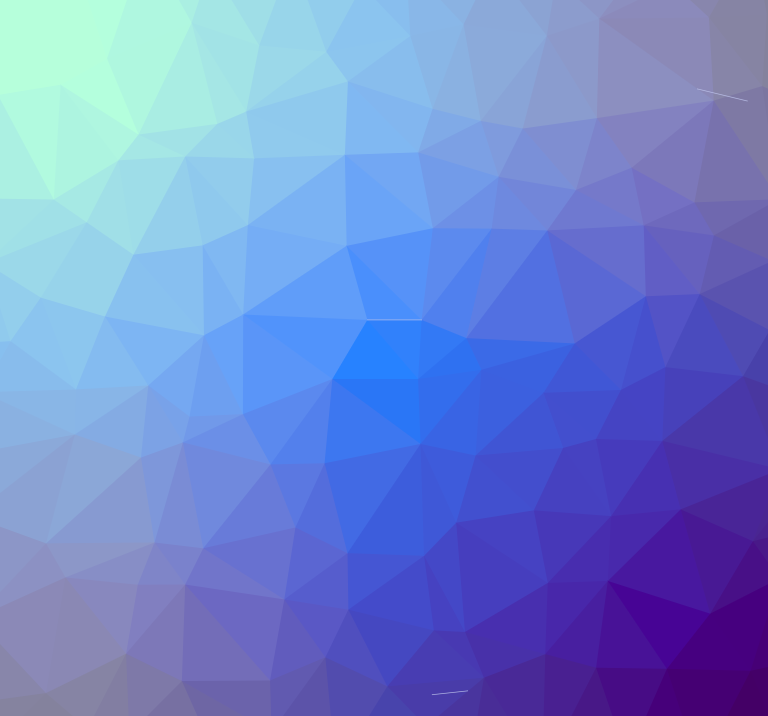
Give the GLSL for this background, as a WebGL 2 fragment shader.

```glsl
#version 300 es
precision highp float;

#define CELLS vec2(10.97, 10.06)
#define GRID_SHIFT vec2(0.143, -0.56)
#define JITTER 0.4
#define CENTRE_CELL vec2(5.5, 4.5)
#define MINT_LAB vec3(96.0, -32.0, 12.0)
#define BLUE_LAB vec3(55.0, 20.0, -71.0)
#define VIOLET_LAB vec3(22.5, 55.0, -63.0)
#define INDIGO_LAB vec3(15.0, 45.0, -40.0)
#define MINT_REACH 0.76
#define VIOLET_REACH 0.72
#define SEAM_COLOR vec3(0.74, 0.76, 0.92)
#define SEAM_WIDTH 0.007

uniform vec2 u_resolution;
out vec4 fragColor;

float cross2(vec2 a, vec2 b) { return a.x * b.y - a.y * b.x; }

vec2 hash2(vec2 id) {
    vec2 k = vec2(dot(id, vec2(127.1, 311.7)), dot(id, vec2(269.5, 183.3)));
    return fract(sin(k) * 43758.5453);
}

// Grid corner moved off its place; the four central ones lean together
vec2 meshVertex(vec2 id) {
    vec2 q = id - CENTRE_CELL;
    vec2 lean = vec2(0.14 + 0.275 * q.y - 0.45 * q.x * q.y, 0.09 - 0.17 * q.y);
    bool central = max(abs(q.x), abs(q.y)) < 0.9;
    return id + (central ? lean : JITTER * (2.0 * hash2(id) - 1.0));
}

vec3 labToRgb(vec3 lab) {
    float fy = (lab.x + 16.0) / 116.0;
    vec3 f = vec3(fy + lab.y / 500.0, fy, fy - lab.z / 200.0);
    vec3 dark = (f - 0.13793) * 0.12842;
    vec3 xyz = mix(dark, f * f * f, step(0.2069, f)) * vec3(0.9505, 1.0, 1.089);
    vec3 lin = vec3(dot(xyz, vec3(3.2406, -1.5372, -0.4986)),
                    dot(xyz, vec3(-0.9689, 1.8758, 0.0415)),
                    dot(xyz, vec3(0.0557, -0.2040, 1.0570)));
    lin = clamp(lin, 0.0, 1.0);
    vec3 curve = 1.055 * pow(lin, vec3(1.0 / 2.4)) - 0.055;
    return mix(12.92 * lin, curve, step(0.0031, lin));
}

// Mint, blue, violet and indigo along one axis, blue in the middle
vec3 ramp(float t) {
    float s = 2.0 * t - 1.0;
    vec3 lab = mix(BLUE_LAB, MINT_LAB, clamp(-s / MINT_REACH, 0.0, 1.0));
    lab = mix(lab, VIOLET_LAB, clamp(s / VIOLET_REACH, 0.0, 1.0));
    return mix(lab, INDIGO_LAB, clamp((s - VIOLET_REACH) / (1.0 - VIOLET_REACH), 0.0, 1.0));
}

vec3 facetColor(vec2 middle) {
    vec2 uv = clamp((middle - GRID_SHIFT) / CELLS, 0.0, 1.0);
    return labToRgb(0.5 * (ramp(uv.x) + ramp(1.0 - uv.y)));
}

float edgeDistance(vec2 p, vec2 a, vec2 b) {
    return cross2(b - a, p - a) / length(b - a);
}

// Colour weighted by smooth coverage of a counterclockwise triangle
vec4 facet(vec2 p, vec2 a, vec2 b, vec2 c, float pixel) {
    float d = min(edgeDistance(p, a, b), min(edgeDistance(p, b, c), edgeDistance(p, c, a)));
    float cover = clamp(0.5 + d / pixel, 0.0, 1.0);
    if (cover <= 0.0) return vec4(0.0);
    return vec4(facetColor((a + b + c) / 3.0), 1.0) * cover;
}

// Split a quad along its Delaunay diagonal
vec4 facetPair(vec2 p, vec2 id, float pixel) {
    vec2 a = meshVertex(id);
    vec2 b = meshVertex(id + vec2(1.0, 0.0));
    vec2 c = meshVertex(id + vec2(1.0, 1.0));
    vec2 d = meshVertex(id + vec2(0.0, 1.0));
    float sinSum = cross2(b - a, d - a) * dot(d - c, b - c)
                 + dot(b - a, d - a) * cross2(d - c, b - c);
    if (sinSum < 0.0) return facet(p, a, b, c, pixel) + facet(p, a, c, d, pixel);
    return facet(p, a, b, d, pixel) + facet(p, b, c, d, pixel);
}

// Thin light gap on part of the mesh edge to the right of a vertex
float seam(vec2 p, vec2 id, vec2 span, float pixel) {
    vec2 a = meshVertex(id);
    vec2 ab = meshVertex(id + vec2(1.0, 0.0)) - a;
    float along = clamp(dot(p - a, ab) / dot(ab, ab), span.x, span.y);
    float d = length(p - a - ab * along);
    return 1.0 - smoothstep(SEAM_WIDTH - 0.5 * pixel, SEAM_WIDTH + 0.5 * pixel, d);
}

void main() {
    vec2 p = gl_FragCoord.xy / u_resolution * CELLS + GRID_SHIFT;
    float pixel = CELLS.y / u_resolution.y;

    // Gather the facets that can reach this point
    vec4 sum = vec4(0.0);
    for (int j = -1; j <= 1; j++) {
        for (int i = -1; i <= 1; i++) {
            sum += facetPair(p, floor(p) + vec2(float(i), float(j)), pixel);
        }
    }
    vec3 color = sum.rgb / max(sum.a, 0.001);

    // Sparse bright seams
    float light = seam(p, vec2(5.0, 5.0), vec2(0.0, 1.0), pixel);
    light = max(light, seam(p, vec2(10.0, 8.0), vec2(0.0, 1.0), pixel));
    light = max(light, seam(p, vec2(6.0, 0.0), vec2(0.32, 0.65), pixel));
    fragColor = vec4(mix(color, SEAM_COLOR, 0.65 * light), 1.0);
}
```
